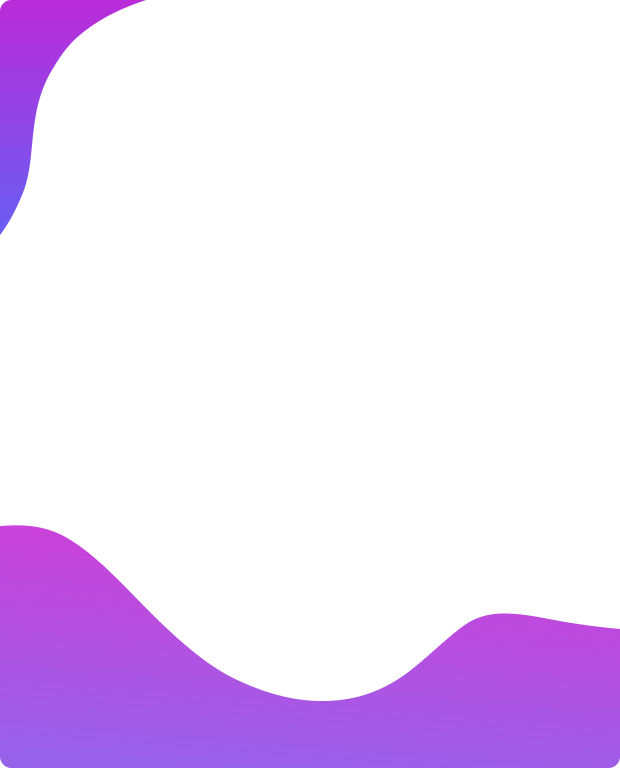
Write a Shadertoy shader that draws this background.

```glsl
// White card with a violet wave along the bottom and a violet blob in the top left corner

// Cubic between two knots, each holding position, value and slope
float hermite(float t, vec3 a, vec3 b) {
    float span = b.x - a.x;
    float u = clamp((t - a.x) / span, 0.0, 1.0);
    float v = 1.0 - u;
    return v * v * ((1.0 + 2.0 * u) * a.y + u * span * a.z)
         + u * u * ((1.0 + 2.0 * v) * b.y - v * span * b.z);
}

// Height of the bottom wave across the canvas
float waveHeight(float x) {
    vec3 knots[10] = vec3[10](
        vec3(0.0, 0.315, 0.065), vec3(0.105, 0.301, -0.444),
        vec3(0.218, 0.2227, -0.832), vec3(0.379, 0.116, -0.388),
        vec3(0.519, 0.0872, 0.0), vec3(0.645, 0.1172, 0.533),
        vec3(0.745, 0.1836, 0.606), vec3(0.813, 0.2012, 0.0),
        vec3(0.903, 0.1914, -0.145), vec3(1.0, 0.181, -0.073));
    float height = knots[0].y;
    for (int i = 0; i < 9; i++)
        if (x >= knots[i].x) height = hermite(x, knots[i], knots[i + 1]);
    return height;
}

// Width of the corner blob at a depth below the top edge
float blobWidth(float depth) {
    vec3 knots[7] = vec3[7](
        vec3(0.0, 0.2355, -3.72), vec3(0.039, 0.139, -1.67),
        vec3(0.091, 0.084, -0.743), vec3(0.189, 0.0516, -0.124),
        vec3(0.254, 0.0355, -0.52), vec3(0.306, 0.0, -0.93),
        vec3(1.0, -0.65, -0.93));
    float width = knots[0].y;
    for (int i = 0; i < 6; i++)
        if (depth >= knots[i].x) width = hermite(depth, knots[i], knots[i + 1]);
    return width;
}

// Antialiased coverage, inside where the field is positive
float coverage(float field) {
    float pixel = length(vec2(dFdx(field), dFdy(field)));
    return clamp(0.5 + field / max(pixel, 1e-5), 0.0, 1.0);
}

void mainImage(out vec4 fragColor, in vec2 fragCoord) {
    vec2 uv = fragCoord / iResolution.xy;
    float depth = 1.0 - uv.y;
    vec3 white = vec3(1.0);
    vec3 color = white;

    // Bottom wave with a slightly tilted gradient
    float waveFade = (0.315 - uv.y - 0.065 * uv.x) / 0.315;
    vec3 waveColor = mix(vec3(0.79, 0.26, 0.855), vec3(0.58, 0.39, 0.92), waveFade);
    color = mix(color, waveColor, coverage(waveHeight(uv.x) - uv.y));

    // Corner blob, magenta to blue
    vec3 blobColor = mix(vec3(0.73, 0.17, 0.85), vec3(0.41, 0.37, 0.95), depth / 0.306);
    color = mix(color, blobColor, coverage(blobWidth(depth) - uv.x));

    // Rounded card corners
    float radius = 0.015;
    vec2 halfSize = 0.5 * vec2(iResolution.x / iResolution.y, 1.0);
    vec2 q = abs(uv - 0.5) * 2.0 * halfSize - halfSize + radius;
    float card = radius - length(max(q, 0.0));
    color = mix(white, color, clamp(0.5 + card * iResolution.y, 0.0, 1.0));

    fragColor = vec4(color, 1.0);
}
```
